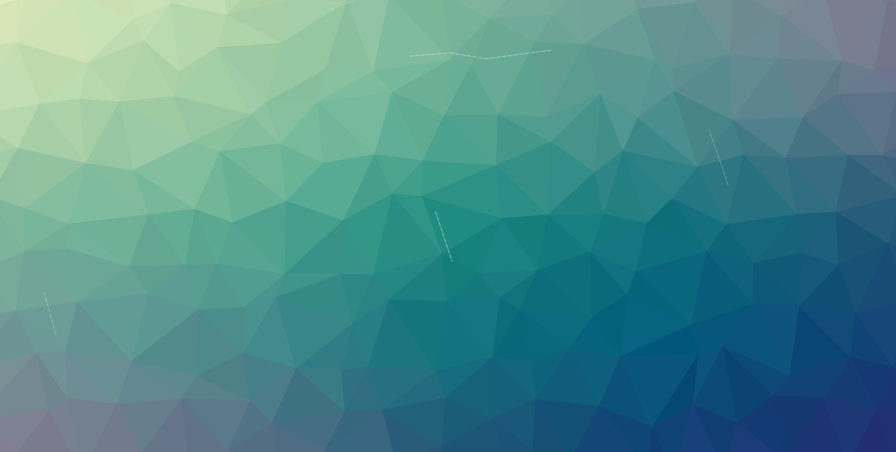
This background is drawn by a Shadertoy shader. Its source:

```glsl
const float CELL = 0.112;
const vec2 GRID_SHIFT = vec2(0.1, 0.32);

vec2 hash2(vec2 p) {
    vec3 q = fract(p.xyx * vec3(0.1031, 0.103, 0.0973));
    q += dot(q, q.yzx + 33.33);
    return fract((q.xx + q.yz) * q.zy);
}

// Jittered mesh vertex belonging to a grid cell
vec2 vertex(vec2 id) {
    vec2 jitter = (hash2(id + 40.0) - 0.5) * vec2(0.72, 0.64);
    return (id + 0.5 + jitter + GRID_SHIFT) * CELL;
}

// Pale yellow through green and teal to navy
vec3 ramp(float t) {
    vec3 c = mix(vec3(0.87, 0.92, 0.73), vec3(0.60, 0.79, 0.64), clamp(t * 4.0, 0.0, 1.0));
    c = mix(c, vec3(0.12, 0.55, 0.505), clamp(t * 4.0 - 1.0, 0.0, 1.0));
    c = mix(c, vec3(0.0, 0.35, 0.48), clamp(t * 4.0 - 2.0, 0.0, 1.0));
    return mix(c, vec3(0.14, 0.16, 0.44), clamp(t * 4.0 - 3.0, 0.0, 1.0));
}

// Blend of a left-to-right and a top-to-bottom ramp
vec3 gradient(vec2 uv) {
    uv = clamp(uv, 0.0, 1.0);
    float skew = uv.x + uv.y - 1.0;
    vec3 c = 0.5 * (ramp(uv.x) + ramp(1.0 - uv.y));
    return c + skew * skew * vec3(0.01, -0.06, -0.02);
}

float edgeDistance(vec2 p, vec2 a, vec2 b) {
    vec2 e = b - a;
    return dot(p - a, vec2(e.y, -e.x)) / max(length(e), 1e-5);
}

// Adds one flat facet, weighted by its pixel coverage
void addFacet(inout vec4 sum, vec2 p, vec2 a, vec2 b, vec2 c, float px, float aspect) {
    float winding = sign((b.x - a.x) * (c.y - a.y) - (b.y - a.y) * (c.x - a.x));
    float d = max(max(winding * edgeDistance(p, a, b), winding * edgeDistance(p, b, c)),
                  winding * edgeDistance(p, c, a));
    float coverage = clamp(0.5 - d / px, 0.0, 1.0);
    vec2 center = (a + b + c) / 3.0;
    float shade = (hash2(floor(center * 900.0)).x - 0.5) * 0.03;
    sum += coverage * vec4(gradient(center / vec2(aspect, 1.0)) + shade, 1.0);
}

// Thin broken seam of light
float hairline(vec2 p, vec2 a, vec2 b, float px) {
    vec2 e = b - a;
    float t = clamp(dot(p - a, e) / dot(e, e), 0.0, 1.0);
    float d = length(p - a - e * t);
    float dash = 0.7 + 0.3 * sin(t * length(e) * 500.0);
    return dash * (1.0 - smoothstep(0.0, 0.0012 + 0.6 * px, d));
}

void mainImage(out vec4 fragColor, in vec2 fragCoord) {
    vec2 p = fragCoord / iResolution.y;
    float px = 1.0 / iResolution.y;
    float aspect = iResolution.x / iResolution.y;

    // Split each nearby quad along its shorter diagonal
    vec4 sum = vec4(0.0);
    vec2 home = floor(p / CELL - GRID_SHIFT - 0.5);
    for (int j = -1; j <= 1; j++) {
        for (int i = -1; i <= 1; i++) {
            vec2 id = home + vec2(i, j);
            vec2 a = vertex(id);
            vec2 b = vertex(id + vec2(1, 0));
            vec2 c = vertex(id + vec2(1, 1));
            vec2 d = vertex(id + vec2(0, 1));
            if (distance(a, c) < distance(b, d)) {
                addFacet(sum, p, a, b, c, px, aspect);
                addFacet(sum, p, a, c, d, px, aspect);
            } else {
                addFacet(sum, p, a, b, d, px, aspect);
                addFacet(sum, p, b, c, d, px, aspect);
            }
        }
    }
    vec3 smoothColor = gradient(p / vec2(aspect, 1.0));
    vec3 color = sum.a > 0.01 ? sum.rgb / sum.a : smoothColor;

    // Faint bright seams
    float seam = hairline(p, vec2(0.964, 0.531), vec2(1.0, 0.422), px);
    seam = max(seam, hairline(p, vec2(0.907, 0.876), vec2(0.997, 0.883), px));
    seam = max(seam, hairline(p, vec2(0.997, 0.883), vec2(1.075, 0.87), px));
    seam = max(seam, hairline(p, vec2(1.075, 0.87), vec2(1.218, 0.889), px));
    seam = max(seam, 0.6 * hairline(p, vec2(1.611, 0.591), vec2(1.57, 0.71), px));
    seam = max(seam, 0.7 * hairline(p, vec2(0.098, 0.352), vec2(0.124, 0.259), px));
    seam = max(seam, 0.6 * hairline(p, vec2(0.733, 0.979), vec2(0.785, 1.0), px));
    color = mix(color, vec3(0.8, 0.93, 0.82), 0.5 * seam);

    fragColor = vec4(color, 1.0);
}
```
